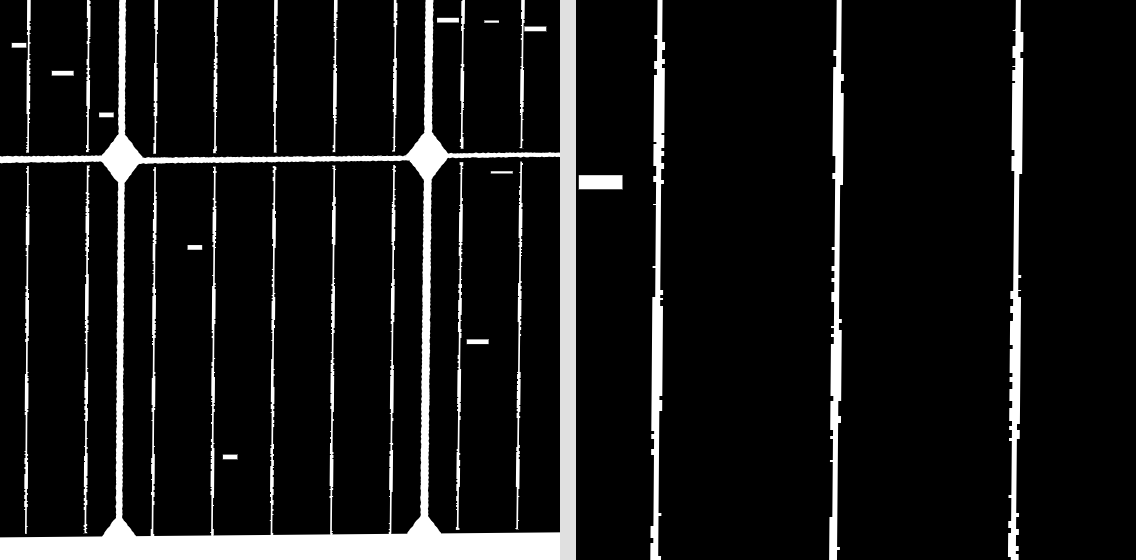
Left, the full canvas; right, a detail of the centre.
A three.js fragment shader for this pattern:

```glsl
// Black solar cells with worn busbars, white gaps, corner diamonds and stray dashes.
varying vec2 vUv;

const vec3 CELL_COLOR = vec3(0.0);
const vec3 LINE_COLOR = vec3(1.0);
const vec2 PITCH = vec2(0.548, 0.685);       // cell size
const vec2 FIRST_GAP = vec2(0.2188, 0.285);  // gap crossing, from the top left
const vec2 GAP_X = vec2(0.0055, 0.0075);     // upright gap half width, left to right
const vec2 GAP_Y = vec2(0.0058, 0.0038);     // level gap half width, left to right
const vec2 DIAMOND = vec2(0.039, 0.051);
const float BORDER_TOP = 0.9596;
const vec2 LEAN = vec2(0.0055, 0.006);       // sideways drift, constant and by x
const float TILT = 0.009;
const float SAG = 0.004;                     // drop of every other column
const float BAR_STEP = 0.195;                // in cell widths, five bars
const float BAR_THIN = 0.0015;
const float BAR_WIDE = 0.0032;
const float BAR_BREAK = 0.012;
const float PAD_STEP = 0.215;                // in cell heights, four pads
const float PAD_HALF = 0.25;
const float GRAIN = 190.0;
const float RAGGED = 0.0016;
const int CLUSTER = 6;                       // dashes near the top
const int DASHES = 10;

vec2 gradientAt(vec2 p) {
  float angle = 6.2832 * fract(sin(dot(p, vec2(127.1, 311.7))) * 43758.5);
  return vec2(cos(angle), sin(angle));
}

float gradientNoise(vec2 p) {
  vec2 i = floor(p), f = p - i;
  vec2 w = f * f * f * (f * (f * 6.0 - 15.0) + 10.0);
  vec2 e = vec2(1.0, 0.0);
  float low = mix(dot(gradientAt(i), f), dot(gradientAt(i + e), f - e), w.x);
  float high = mix(dot(gradientAt(i + e.yx), f - e.yx),
                   dot(gradientAt(i + 1.0), f - 1.0), w.x);
  return mix(low, high, w.y);
}

// Bars thicken at the pads; each side frays on its own.
float busbars(vec2 cell, float column, float y) {
  float b = (cell.x - 0.5) / BAR_STEP;
  float index = clamp(floor(b + 0.5), -2.0, 2.0);
  float dx = (b - index) * BAR_STEP * PITCH.x;
  float seed = (column * 5.0 + index) * 7.37 + (dx < 0.0 ? 0.3 : 3.6);
  float pad = PAD_HALF - abs(fract((cell.y - 0.5) / PAD_STEP) - 0.5);
  pad += 0.35 * gradientNoise(vec2(y * 16.0, seed));
  pad += 0.4 * gradientNoise(vec2(y * GRAIN, seed));
  return abs(dx) - mix(BAR_THIN, BAR_WIDE, step(0.0, pad));
}

// Dashes thin out downwards: a drifting cluster, then scattered strays.
float dashes(vec2 p) {
  float d = 1.0;
  for (int n = 0; n < DASHES; n++) {
    float i = float(n);
    float k = i - float(CLUSTER);
    float x = n < CLUSTER ? 0.80 + 0.078 * i : 0.896 + k * (0.4255 + 0.0265 * k);
    float y = 0.036 + 0.78 * pow(i / float(DASHES - 1), 2.6);
    float halfLength = mix(0.0195, 0.013, mod(i, 2.0));
    float halfHeight = n == 1 || n == CLUSTER ? 0.002 : 0.0042;
    vec2 q = abs(p - vec2(fract(x), y)) - vec2(halfLength, halfHeight);
    d = min(d, max(q.x, q.y));
  }
  return d;
}

void main() {
  // Slightly skewed panel coordinates, measured downwards
  vec2 p = vec2(vUv.x, 1.0 - vUv.y);
  vec2 panel = p + vec2((LEAN.x + LEAN.y * p.x) * p.y, TILT * p.x);
  vec2 grid = (panel - FIRST_GAP) / PITCH;
  float column = floor(grid.x);
  float sag = SAG * (1.0 - mod(column, 2.0));
  vec2 cell = fract(grid);
  vec2 nearest = (fract(grid + 0.5) - 0.5) * PITCH;

  // Gaps with ragged edges
  float frayX = RAGGED * gradientNoise(vec2(p.y * GRAIN, 4.3 + sign(nearest.x)));
  float frayY = RAGGED * gradientNoise(vec2(p.x * GRAIN, 9.3 + sign(nearest.y)));
  float fromGap = abs(nearest.y - sag);
  float d = abs(nearest.x) - mix(GAP_X.x, GAP_X.y, p.x) + frayX;
  d = min(d, fromGap - mix(GAP_Y.x, GAP_Y.y, p.x) + frayY);

  // Diamonds and lower border
  vec2 corner = abs(nearest) / DIAMOND;
  float diamond = (corner.x + corner.y - 1.0) / length(1.0 / DIAMOND);
  d = min(d, diamond + frayX);
  d = min(d, BORDER_TOP - panel.y);

  // Busbars stop short of the level gaps and the border
  float bar = busbars(cell, column, p.y);
  bar = max(bar, BAR_BREAK - fromGap);
  bar = max(bar, panel.y - (BORDER_TOP - 0.006 + 2.0 * sag));
  d = min(d, bar);
  d = min(d, dashes(p));

  float ink = clamp(0.5 - d / fwidth(vUv.x), 0.0, 1.0);
  gl_FragColor = vec4(mix(CELL_COLOR, LINE_COLOR, ink), 1.0);
}
```
